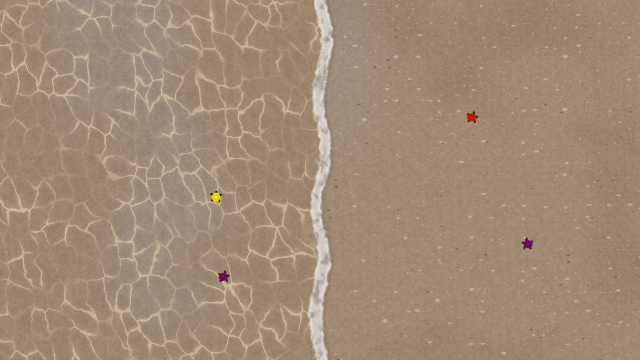
Write a WebGL 2 fragment shader that draws this texture.

```glsl
#version 300 es
precision highp float;
uniform vec2 u_resolution;
out vec4 fragColor;

const vec3 SAND = vec3(0.635, 0.543, 0.452);
const vec3 SAND_DARK = vec3(0.590, 0.497, 0.407);
const vec3 SAND_GREY = vec3(0.630, 0.560, 0.502);
const vec3 SEABED = vec3(0.612, 0.520, 0.430);
const vec3 CAUSTIC = vec3(0.830, 0.730, 0.620);
const vec3 FOAM = vec3(0.830, 0.810, 0.790);
const vec3 FOAM_SHADE = vec3(0.650, 0.610, 0.570);
const vec3 PEBBLE = vec3(0.740, 0.705, 0.660);
const vec3 LIMB = vec3(0.200, 0.160, 0.070);
const vec2 CELLS = vec2(19.0, 14.0);
const float FOAM_HALF_WIDTH = 0.0175;
const float SHELL_RADIUS = 0.0125;
const float GRAIN = 0.13;

// Centre and heading of each turtle, then its shell colour
const vec3 TURTLES[4] = vec3[4](vec3(0.600, 0.452, 1.5), vec3(0.620, 0.231, 0.2),
                                vec3(1.310, 0.674, 0.1), vec3(1.467, 0.322, 2.9));
const vec3 SHELLS[4] = vec3[4](vec3(1.0, 0.95, 0.0), vec3(0.46, 0.04, 0.42),
                               vec3(0.83, 0.10, 0.03), vec3(0.46, 0.04, 0.45));

float hash(vec2 p) {
  return fract(sin(dot(p, vec2(127.1, 311.7))) * 43758.545);
}

vec2 hash2(vec2 p) {
  return vec2(hash(p), hash(p + 37.3));
}

float noise(vec2 p) {
  vec2 i = floor(p), f = fract(p);
  f = f * f * (3.0 - 2.0 * f);
  return mix(mix(hash(i), hash(i + vec2(1, 0)), f.x),
             mix(hash(i + vec2(0, 1)), hash(i + vec2(1, 1)), f.x), f.y);
}

float fbm(vec2 p) {
  float sum = 0.0, gain = 0.5;
  for (int i = 0; i < 4; i++) {
    sum += gain * noise(p);
    p = p * 2.03 + 17.7;
    gain *= 0.5;
  }
  return sum / 0.9375;
}

// Gap between the two nearest cell points, zero on the cell borders
float cellGap(vec2 p) {
  vec2 cell = floor(p);
  float near = 9.0, next = 9.0;
  for (int y = -1; y <= 1; y++)
    for (int x = -1; x <= 1; x++) {
      vec2 c = cell + vec2(x, y);
      float d = length(c + 0.1 + 0.8 * hash2(c) - p);
      next = min(next, max(near, d));
      near = min(near, d);
    }
  return next - near;
}

float shoreline(float y) {
  return 0.884 + 0.014 * y + 0.0116 * cos(20.72 * y + 0.53);
}

// Coverage of pebbles scattered one per cell
float pebbles(vec2 p, float scale, float density, float size, float px) {
  vec2 q = p * scale, cell = floor(q), rnd = hash2(cell + scale);
  vec2 d = (q - cell - 0.3 - 0.4 * rnd) / scale;
  d.y *= 1.2 + rnd.x;
  float r = size * (0.5 + 0.7 * rnd.y);
  return step(hash(cell + 71.0), density) * smoothstep(px, -px, length(d) - r);
}

float disc(vec2 d, vec2 radii, float px) {
  return smoothstep(px, -px, (length(d / radii) - 1.0) * min(radii.x, radii.y));
}

vec3 drawTurtle(vec3 col, vec2 p, vec3 place, vec3 shell, float px) {
  float c = cos(place.z), s = sin(place.z);
  vec2 d = mat2(c, -s, s, c) * (p - place.xy) / SHELL_RADIUS;
  float e = px / SHELL_RADIUS;
  float limbs = disc(d - vec2(1.1, 0.0), vec2(0.35, 0.28), e);
  limbs = max(limbs, disc(vec2(d.x - 0.6, abs(d.y) - 0.9), vec2(0.25, 0.42), e));
  limbs = max(limbs, disc(vec2(d.x + 0.7, abs(d.y) - 0.75), vec2(0.28, 0.25), e));
  col = mix(col, LIMB, limbs);
  float plates = 0.85 + 0.15 * smoothstep(0.1, 0.3, abs(length(d) - 0.55));
  return mix(col, shell * plates, disc(d, vec2(1.0, 0.88), e));
}

void main() {
  vec2 p = gl_FragCoord.xy / u_resolution.y;
  float px = 0.7 / u_resolution.y;
  float broad = fbm(p * 4.0);
  float edge = p.x - shoreline(p.y) - 0.010 * (fbm(p * vec2(20.0, 34.0)) - 0.5);

  // Dry beach with a damp grey patch and pebbles
  vec3 beach = mix(SAND_DARK, SAND, smoothstep(0.15, 0.55, broad));
  float damp = smoothstep(0.24, 0.02, edge) * smoothstep(0.42, 0.85, p.y);
  beach = mix(beach, SAND_GREY, damp * (0.6 + 0.5 * broad));
  float clumps = 0.5 + noise(p * 7.0);
  beach = mix(beach, PEBBLE, 0.75 * pebbles(p, 34.0, 0.13 * clumps, 0.0060, px));
  beach = mix(beach, PEBBLE, 0.50 * pebbles(p + 3.1, 75.0, 0.13 * clumps, 0.0030, px));
  beach = mix(beach, SAND_DARK * 0.65, 0.6 * pebbles(p + 5.7, 48.0, 0.05, 0.0035, px));

  // Shallow water with a warped net of light
  float greyBand = smoothstep(0.30, 0.08, abs(p.x - 0.42 + 0.25 * (p.y - 0.5)));
  vec3 water = mix(SEABED, SAND_GREY * 0.97, greyBand * smoothstep(0.3, 0.75, broad));
  vec2 warp = vec2(fbm(p * 11.0), fbm(p * 11.0 + 40.0)) - 0.5;
  vec2 q = (p + 0.075 * warp + vec2(0.16 * p.y, 0.0)) * CELLS;
  float gap = cellGap(q);
  float power = smoothstep(0.25, 0.75, noise(p * 17.0 + 9.0));
  float net = 0.75 * smoothstep(0.13, 0.0, gap) + 0.16 * smoothstep(0.45, 0.0, gap);
  water = mix(water, CAUSTIC, net * (0.18 + 0.82 * power));
  water *= 0.975 + 0.05 * noise(p * vec2(55.0, 38.0));

  vec3 col = mix(water, beach, smoothstep(-0.006, 0.006, edge));

  // Fine grain over sand and seabed
  float grain = 0.6 * noise(p * 170.0) + 0.4 * noise(p * 330.0 + 8.0);
  col *= 1.0 + GRAIN * (grain - 0.5);

  // Foam ribbon with a thin wet shadow
  float halfWidth = FOAM_HALF_WIDTH * (0.8 + 0.4 * noise(vec2(p.y * 9.0, 4.0)));
  float ragged = abs(edge) - halfWidth + 0.006 * (noise(p * 90.0) - 0.5);
  col *= 1.0 - 0.10 * smoothstep(0.012, 0.0, abs(edge - halfWidth - 0.003));
  float lace = fbm(p * vec2(75.0, 55.0));
  vec3 foam = mix(FOAM_SHADE, FOAM, smoothstep(0.25, 0.62, lace));
  foam += 0.07 * smoothstep(0.008, 0.0, abs(ragged + 0.004));
  col = mix(col, foam, 0.93 * smoothstep(0.0025 + px, -0.0025 - px, ragged));

  for (int i = 0; i < 4; i++)
    col = drawTurtle(col, p, TURTLES[i], SHELLS[i], px);

  fragColor = vec4(clamp(col, 0.0, 1.0), 1.0);
}
```
